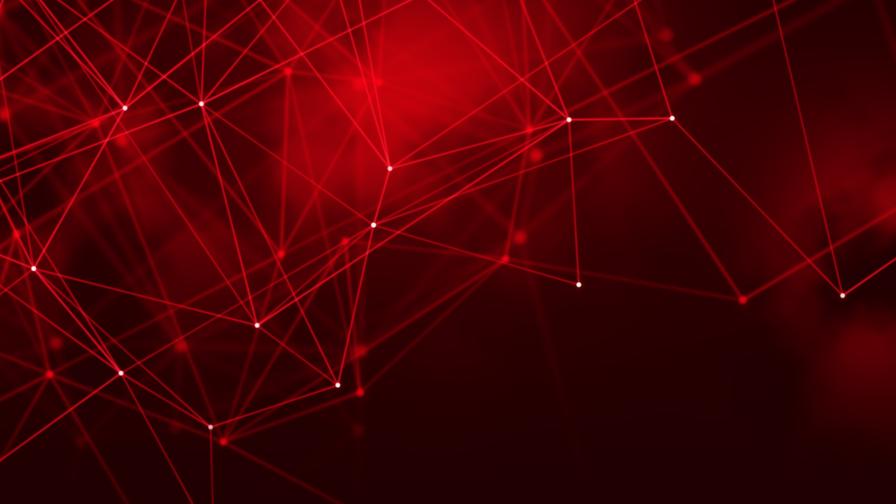
Reproduce this background procedurally as a Shadertoy shader.

```glsl
#define CELL 0.315
#define LINK_SHARE 0.64
#define NEAR_WIDTH 0.0022
#define MID_WIDTH 0.0042
#define FAR_WIDTH 0.0095
#define NEAR_GAIN 1.45
#define MID_GAIN 0.5
#define FAR_GAIN 0.17
#define BASE_LIGHT 0.125
#define SMOKE_SCALE 4.6

// Steps from a node to the cells it may be linked with
const vec2 LINKS[6] = vec2[6](vec2(1, 0), vec2(0, 1), vec2(1, 1),
                              vec2(1, -1), vec2(2, 1), vec2(1, -2));

float hash(vec2 p) {
    return fract(sin(dot(p, vec2(127.1, 311.7))) * 43758.5);
}

float valueNoise(vec2 p) {
    vec2 i = floor(p), f = fract(p);
    f = f * f * f * (f * (f * 6.0 - 15.0) + 10.0);
    return mix(mix(hash(i), hash(i + vec2(1, 0)), f.x),
               mix(hash(i + vec2(0, 1)), hash(i + vec2(1, 1)), f.x), f.y);
}

float fbm(vec2 p) {
    float sum = 0.0, amp = 0.53;
    for (int i = 0; i < 4; i++) {
        sum += amp * valueNoise(p);
        p = mat2(1.6, 1.2, -1.2, 1.6) * p + 7.3;
        amp *= 0.5;
    }
    return sum;
}

float blob(vec2 p, vec2 centre, vec2 size) {
    vec2 q = (p - centre) / size;
    return exp(-dot(q, q));
}

// Smoky glow: strong at the top, patchy at both sides
float haze(vec2 p) {
    float smoke = smoothstep(0.28, 0.7, fbm(p * SMOKE_SCALE + 2.0));
    float light = BASE_LIGHT + 0.07 * blob(p, vec2(0.75, 0.7), vec2(0.75, 0.4));
    light += blob(p, vec2(0.8, 0.82), vec2(0.4, 0.32)) * mix(0.2, 0.56, smoke);
    light += blob(p, vec2(0.18, 0.66), vec2(0.3, 0.28)) * 0.26 * smoke;
    light += blob(p, vec2(1.74, 0.5), vec2(0.2, 0.26)) * 0.42 * smoke;
    return light;
}

// Nodes keep clear of the cell edge, so dots and halos stay inside
vec2 nodeAt(vec2 cell, float seed) {
    vec2 jitter = vec2(hash(cell + seed), hash(cell + seed + 41.3));
    return (cell + 0.1 + 0.8 * jitter) * CELL;
}

// Nodes thin out towards the right and the bottom
bool exists(vec2 cell, vec2 pos, float seed) {
    float density = mix(1.0, 0.5, smoothstep(1.1, 1.6, pos.x));
    density *= mix(0.3, 1.0, smoothstep(-0.05, 0.2, pos.y - 0.1 * pos.x));
    return hash(cell * 1.3 + seed + 9.7) < density;
}

float linkLight(vec2 p, vec2 cell, vec2 hop, float width, float seed) {
    float pick = hash(cell * 1.7 + hop * 3.1 + seed);
    if (pick > LINK_SHARE) return 0.0;
    vec2 a = nodeAt(cell, seed), b = nodeAt(cell + hop, seed);
    if (!exists(cell, a, seed) || !exists(cell + hop, b, seed)) return 0.0;

    vec2 ab = b - a, ap = p - a;
    float t = clamp(dot(ap, ab) / dot(ab, ab), 0.0, 1.0);
    float off = length(ap - ab * t) / width;
    float strength = mix(0.3, 1.0, pick / LINK_SHARE);
    return strength * (0.75 + abs(t - 0.5) * 0.6) * exp(-off * off);
}

// One layer of linked nodes: x = lines, y = dots, z = halos
vec3 plexus(vec2 p, float width, float radius, float seed) {
    vec3 sum = vec3(0);
    vec2 home = floor(p / CELL), node = nodeAt(home, seed);
    if (exists(home, node, seed)) {
        float d = length(p - node);
        float power = mix(0.5, 1.0, hash(home + seed + 5.1));
        sum.y = power * (1.0 - smoothstep(radius * 0.5, radius * 1.5, d));
        sum.z = power * pow(max(1.0 - d / (radius * 4.0), 0.0), 2.0);
    }

    // Only links whose span of cells covers this one can reach it
    for (int j = 0; j < 6; j++) {
        vec2 hop = LINKS[j], span = abs(hop);
        for (float y = 0.0; y <= span.y; y++)
        for (float x = 0.0; x <= span.x; x++)
            sum.x += linkLight(p, home - vec2(x, y) * sign(hop), hop, width, seed);
    }
    return sum;
}

void mainImage(out vec4 fragColor, in vec2 fragCoord) {
    vec2 p = fragCoord / iResolution.y;
    float pixel = 1.0 / iResolution.y;

    vec3 far = plexus(p + vec2(0.12, 0.05), FAR_WIDTH, 0.013, 63.0);
    vec3 mid = plexus(p, MID_WIDTH, 0.0075, 27.0);
    vec3 near = plexus(p, max(NEAR_WIDTH, 0.6 * pixel), max(0.0045, pixel), 11.0);

    // Blurred layers fade into the dark lower edge
    float fade = smoothstep(-0.05, 0.6, p.y);
    float glow = FAR_GAIN * (far.x + 2.0 * far.y) * fade;
    glow += MID_GAIN * (mid.x * mix(0.4, 1.0, fade) + 1.6 * mid.y + 0.4 * mid.z);
    glow += NEAR_GAIN * near.x + 0.45 * near.z;

    // Screen the light over the haze, then tint it
    float light = 1.0 - (1.0 - haze(p)) * exp(-glow);
    vec3 color = vec3(light, 0.012 * light * light, 0.07 * pow(light, 1.4));
    color.gb += vec2(0.06, 0.1) * min(near.x * near.x, 1.5);
    color = mix(color, vec3(1.0, 0.95, 0.95), min(near.y * 1.3, 1.0));
    fragColor = vec4(color, 1.0);
}
```
